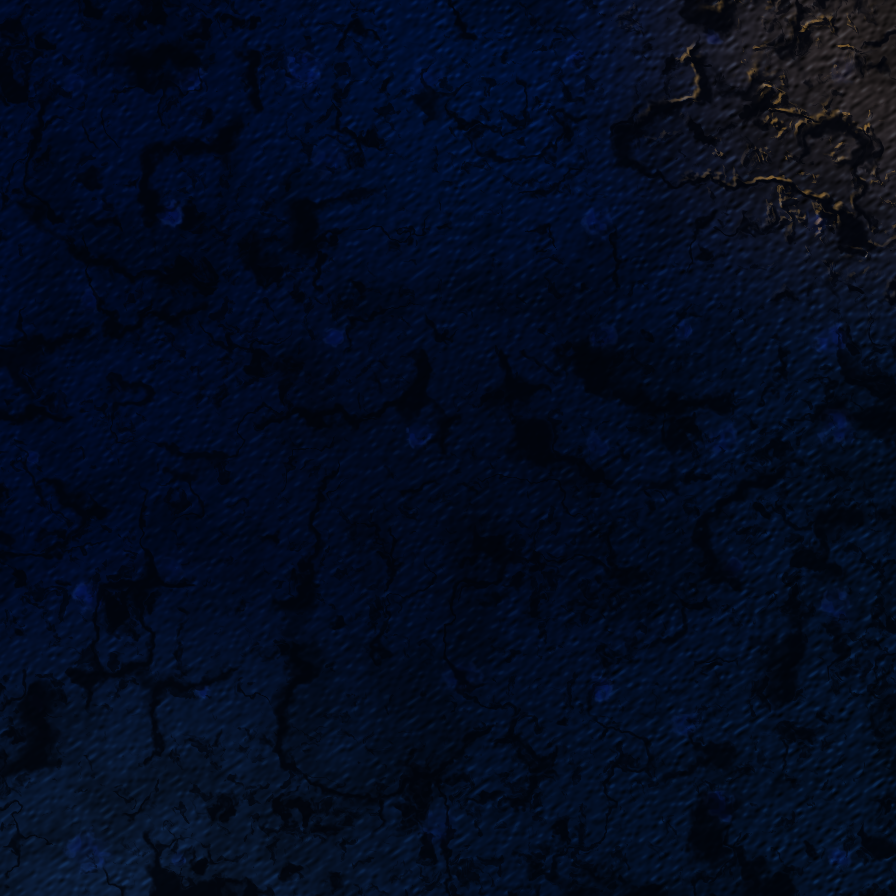
A three.js fragment shader for this texture:

```glsl
// Dark, weathered plaster wall in navy light with a warm, brown upper right corner.
// Broad colour glows are shaded by a fine embossed grain, then cut by short
// noise-contour cracks and small stains, with faint blue ring spots on a jittered grid.

varying vec2 vUv;

const vec3 NAVY = vec3(0.001, 0.038, 0.142);
const vec3 DEEP = vec3(0.004, 0.034, 0.106);
const vec3 BLUE_GLOW = vec3(0.000, 0.017, 0.036);
const vec3 TEAL = vec3(0.014, 0.062, 0.135);
const vec3 STEEL = vec3(0.042, 0.104, 0.204);
const vec3 BROWN = vec3(0.145, 0.126, 0.128);
const vec3 GLINT = vec3(0.016, 0.036, 0.042);
const vec3 GOLD = vec3(0.420, 0.300, 0.100);
const vec3 SOOT = vec3(0.004, 0.012, 0.036);
const vec3 SPOT_BLUE = vec3(0.014, 0.046, 0.220);
const vec3 SPOT_RIM = vec3(0.050, 0.110, 0.180);

const vec2 GRAIN_SCALE = vec2(135.0, 235.0);
const float BUMP_SCALE = 150.0;
const vec2 GRAIN_DIR = vec2(0.82, 0.57);
const vec2 LIGHT_STEP = vec2(-0.0018, 0.0025);
const float GRAIN_DEPTH = 1.6;
const float STAIN_SCALE = 40.0;
const float SPECK_SCALE = 85.0;
const float SPOT_CELLS = 7.0;
const float SPOT_CHANCE = 0.70;
const float LIP_OFFSET = 0.0028;

float hash(vec2 p) {
  return fract(sin(dot(p, vec2(127.1, 311.7))) * 43758.5453);
}

float noise(vec2 p) {
  vec2 i = floor(p);
  vec2 f = fract(p);
  f = f * f * (3.0 - 2.0 * f);
  return mix(mix(hash(i), hash(i + vec2(1.0, 0.0)), f.x),
             mix(hash(i + vec2(0.0, 1.0)), hash(i + vec2(1.0, 1.0)), f.x), f.y);
}

float fbm(vec2 p) {
  float sum = 0.0;
  float amp = 0.53;
  for (int i = 0; i < 4; i++) {
    sum += amp * noise(p);
    p = mat2(1.6, 1.2, -1.2, 1.6) * p + 17.3;
    amp *= 0.5;
  }
  return sum;
}

float glow(vec2 p, vec2 centre, float radius) {
  return 1.0 - smoothstep(0.0, radius, length(p - centre));
}

// Thin contour of warped noise, broken into short tapering pieces
float crackLayer(vec2 p, vec2 scale, float seed) {
  float line = abs(noise(p * scale + seed) - 0.5);
  float gate = smoothstep(0.50, 0.78, noise(p * 15.0 + seed * 1.7));
  float width = 0.055 * gate * (0.2 + 1.5 * noise(p * 75.0 + seed));
  return smoothstep(0.0, 0.4, gate) * (1.0 - smoothstep(width * 0.3, width + 0.025, line));
}

// Cracks and ragged stains together: 0 is clean wall, 1 is black
float damage(vec2 p) {
  vec2 warp = vec2(fbm(p * 48.0), fbm(p * 48.0 + 41.0)) - 0.5;
  vec2 q = p + 0.036 * warp;
  float cracks = max(crackLayer(q, vec2(5.0, 12.0), 3.0),
                     crackLayer(q, vec2(15.0, 10.0), 29.0));
  cracks = max(cracks, 0.9 * crackLayer(q, vec2(20.0, 25.0), 71.0));
  float patches = 0.16 * (noise(p * 8.0 + 8.0) - 0.5);
  float stains = smoothstep(0.64, 0.78, fbm(q * STAIN_SCALE + 60.0) + patches);
  float specks = smoothstep(0.63, 0.78, fbm(q * SPECK_SCALE + 90.0) + patches);
  return max(cracks, max(stains, 0.8 * specks));
}

// Embossed grain: slanted noise minus the same noise shifted toward the light
float grainHeight(vec2 p) {
  vec2 q = vec2(dot(p, GRAIN_DIR), dot(p, vec2(-GRAIN_DIR.y, GRAIN_DIR.x)));
  return 0.6 * noise(q * GRAIN_SCALE) + 0.5 * noise(p * BUMP_SCALE + 13.0);
}

float relief(vec2 p) {
  return grainHeight(p) - grainHeight(p + LIGHT_STEP);
}

// Broad colour of the light on the wall
vec3 wallColour(vec2 p, float warm) {
  vec3 c = mix(NAVY, DEEP, 0.9 * glow(p, vec2(0.53, 0.46), 0.50));
  c += BLUE_GLOW * glow(p, vec2(0.53, 0.90), 0.36);
  c = mix(c, TEAL, 0.8 * smoothstep(0.55, 1.0, p.x) * (1.0 - smoothstep(0.5, 0.95, p.y)));
  c = mix(c, TEAL, 0.7 * (1.0 - smoothstep(0.08, 0.40, p.y)));
  c = mix(c, STEEL, glow(p, vec2(0.15, -0.04), 0.46));
  c = mix(c, BROWN, warm);
  float clouds = smoothstep(0.48, 0.72, fbm(p * 15.0 + 5.0));
  return c * mix(1.04, 0.76, clouds);
}

// x: mottled spot body, y: flecks along its rim
vec2 spots(vec2 p) {
  vec2 cell = floor(p * SPOT_CELLS);
  vec2 centre = 0.24 + 0.52 * vec2(hash(cell + 11.0), hash(cell + 23.0));
  float radius = mix(0.009, 0.022, hash(cell + 37.0));
  float dist = length(fract(p * SPOT_CELLS) - centre) / SPOT_CELLS / radius;
  dist += 1.1 * (fbm(p * 80.0) - 0.5);
  float mottle = smoothstep(0.35, 0.70, noise(p * 150.0));
  float body = (1.0 - smoothstep(0.35, 1.25, dist)) * (0.35 + 0.65 * mottle);
  float rim = (1.0 - smoothstep(0.0, 0.3, abs(dist - 0.8))) * mottle;
  float shown = step(hash(cell + 53.0), SPOT_CHANCE) * mix(0.3, 1.0, hash(cell + 71.0));
  return vec2(body, rim) * shown;
}

void main() {
  vec2 p = vUv;
  float warm = smoothstep(0.0, 1.0, glow(p, vec2(1.02, 0.98), 0.50));
  float dark = damage(p);
  float rough = mix(0.55, 1.0, smoothstep(0.3, 1.2, p.x + 0.35 * abs(p.y - 0.55)));

  // Lit wall with grain, then soot in the cracks
  vec3 colour = wallColour(p, warm);
  float grain = relief(p);
  colour *= max(0.15, 1.0 + GRAIN_DEPTH * rough * grain);
  colour += GLINT * rough * smoothstep(0.12, 0.50, grain);
  colour = mix(colour, SOOT, 0.86 * dark);

  vec2 spot = spots(p);
  colour += (SPOT_BLUE * spot.x * 0.7 + SPOT_RIM * spot.y * 0.4) * (1.0 - 0.6 * dark);

  // Crack lips catch the warm light
  float lip = max(0.0, damage(p + vec2(LIP_OFFSET, -LIP_OFFSET)) - dark);
  colour += GOLD * lip * smoothstep(0.05, 0.6, warm) * smoothstep(0.30, 0.65, noise(p * 30.0));

  gl_FragColor = vec4(colour, 1.0);
}
```
